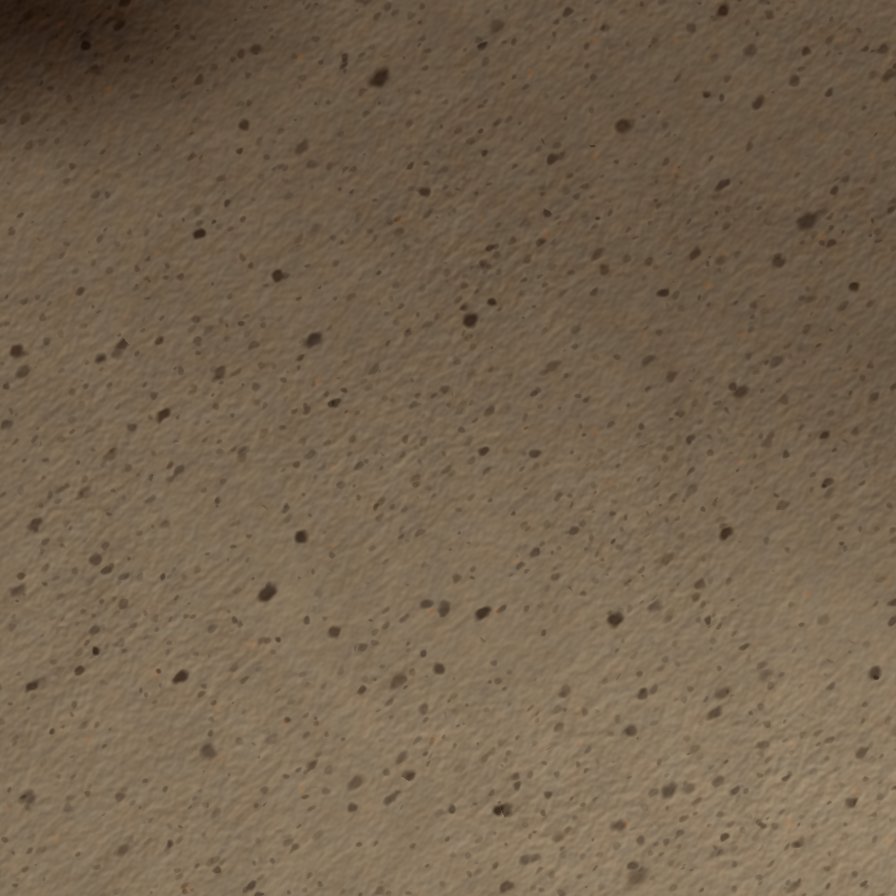
A WebGL 1 fragment shader for this texture:

```glsl
precision highp float;
// Weathered sandy stone under soft raking light: a broad diagonal shade,
// relief from gradient noise stretched along the grain direction,
// and scattered dark pits in three sizes.
uniform vec2 u_resolution;

vec2 hash2(vec2 p) {
  vec3 a = fract(p.xyx * vec3(0.1031, 0.1030, 0.0973));
  a += dot(a, a.yzx + 33.33);
  return fract((a.xx + a.yz) * a.zy);
}

float cornerSlope(vec2 cell, vec2 corner, vec2 f) {
  float angle = 6.2832 * hash2(cell + corner).x;
  return dot(vec2(cos(angle), sin(angle)), f - corner);
}

// Gradient noise, roughly -0.7 to 0.7
float noise(vec2 p) {
  vec2 i = floor(p), f = fract(p);
  vec2 u = f * f * f * (f * (f * 6.0 - 15.0) + 10.0);
  float low = mix(cornerSlope(i, vec2(0, 0), f), cornerSlope(i, vec2(1, 0), f), u.x);
  float high = mix(cornerSlope(i, vec2(0, 1), f), cornerSlope(i, vec2(1, 1), f), u.x);
  return mix(low, high, u.y);
}

// Scattered soft-edged hollows: one candidate per cell, kept by chance
float pits(vec2 p, float radius, float chance) {
  vec2 cell = floor(p);
  float depth = 0.0;
  for (int y = -1; y <= 1; y++) {
    for (int x = -1; x <= 1; x++) {
      vec2 c = cell + vec2(x, y);
      vec2 kind = hash2(c + 71.0);
      vec2 d = p - c - hash2(c);
      d.x *= mix(0.5, 1.0, hash2(c + 29.0).x);
      float size = radius * mix(0.55, 1.25, kind.y);
      float hollow = 1.0 - smoothstep(0.45 * size, 1.25 * size, length(d));
      depth = max(depth, hollow * step(kind.x, chance) * mix(0.4, 1.0, hash2(c + 13.0).y));
    }
  }
  return depth;
}

float grainHeight(vec2 q) {
  return noise(q * vec2(72, 112)) + 0.6 * noise(q * vec2(140, 205) + 17.0)
       + 0.5 * noise(q * vec2(35, 62) + 43.0);
}

// Large-scale light: pale lower right, dim upper right, dark top left corner
float shade(vec2 uv) {
  float width = mix(0.55, 0.3, uv.x);
  float dim = smoothstep(-width, width, uv.y - 0.62 + 0.25 * uv.x);
  float tone = mix(0.5 + 0.065 * uv.x, 0.395, dim);
  float corner = length(vec2(uv.x, 1.9 * (1.0 - uv.y)));
  return tone * mix(0.4, 1.0, smoothstep(0.0, 0.42, corner));
}

void main() {
  vec2 uv = gl_FragCoord.xy / u_resolution;
  vec2 p = gl_FragCoord.xy / u_resolution.y;

  // Axes along and across the grain
  vec2 q = vec2(dot(p, vec2(0.77, 0.64)), dot(p, vec2(-0.64, 0.77))) + 3.0;
  float patches = noise(p * 5.0 + 9.0);

  // Relief lit from the lower right
  float height = grainHeight(q);
  float relief = height - grainHeight(q - vec2(0.0008, 0.004));
  float streaks = noise(q * vec2(13, 95) + 5.0);
  float texture = 0.036 * relief * (1.0 + 0.7 * patches)
                + 0.022 * height + 0.018 * streaks + 0.025 * noise(p * 14.0);

  // Pits with irregular outlines, denser in some patches
  vec2 w = q + 0.0035 * vec2(noise(q * 90.0), noise(q * 90.0 + 31.0));
  float fine = pits(w * 66.0, 0.23, 0.3 + 0.35 * patches);
  float medium = pits(w * 34.0 + 7.0, 0.18, 0.2 + 0.3 * patches);
  float large = pits(w * 12.0 + 3.0, 0.095, 0.32);
  float darkening = 1.0 - (1.0 - 0.22 * fine) * (1.0 - 0.36 * medium) * (1.0 - 0.55 * large);

  float base = shade(uv);
  float tone = (base + texture * (0.3 + 1.6 * base)) * (1.0 - darkening) + 0.008;

  // Warm brown ramp with slight mineral tints
  vec3 color = tone * vec3(1.0, 0.96, 0.81) - vec3(0.0, 0.05, 0.063);
  float tint = noise(p * 38.0 + 21.0);
  color += vec3(0.014, 0.0, -0.014) * tint;
  color += vec3(0.05, 0.005, -0.02) * smoothstep(0.42, 0.62, noise(p * 55.0 + 60.0));
  gl_FragColor = vec4(clamp(color, 0.0, 1.0), 1.0);
}
```
